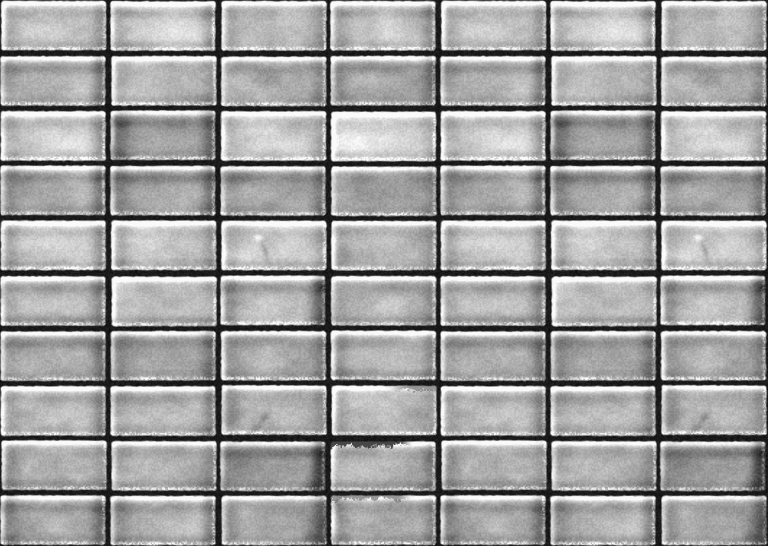
Write a WebGL 2 fragment shader that draws this texture.

```glsl
#version 300 es
precision highp float;
// Wall of glazed grey tiles in a straight grid with dark joints.
// Each tile is a rounded box with bright bevels, a mottled body and its own
// tone; tiles recur every four columns, and a few carry stains or chips.
#define GRID vec2(6.982, 9.93)      // tiles across and down
#define SHIFT vec2(0.0136, 0.03)    // grid offset, in tiles
#define HALF_TILE vec2(0.955, 0.450) // half size; one row is 1 high, 2 wide
#define CORNER 0.05
#define RECUR 4.0                   // columns before tiles recur
#define GROUT 0.10
#define TONE_SPREAD 0.13
#define BEVEL 0.06
#define MOTTLE 0.22
#define GRAIN 0.10
#define JOINT_BLUR 0.012

uniform vec2 u_resolution;
out vec4 outColor;

// mean tone of each course, from the top
const float COURSE_TONE[10] = float[10](0.78, 0.73, 0.82, 0.70, 0.78, 0.69, 0.69, 0.76, 0.66, 0.67);

float hash(vec2 p) {
    vec3 h = fract(vec3(p.xyx) * 0.1031);
    h += dot(h, h.yzx + 33.33);
    return fract((h.x + h.y) * h.z);
}

float noise(vec2 p) {
    vec2 i = floor(p), f = fract(p);
    f = f * f * (3.0 - 2.0 * f);
    return mix(mix(hash(i), hash(i + vec2(1, 0)), f.x),
               mix(hash(i + vec2(0, 1)), hash(i + vec2(1, 1)), f.x), f.y);
}

float fbm(vec2 p) {
    float sum = 0.0, amp = 0.5;
    for (int i = 0; i < 4; i++) {
        sum += amp * noise(p);
        p = p * 2.1 + 7.3;
        amp *= 0.5;
    }
    return sum / 0.9375;
}

float roundBox(vec2 p, vec2 b) {
    vec2 q = abs(p) - b + CORNER;
    return length(max(q, 0.0)) + min(max(q.x, q.y), 0.0) - CORNER;
}

float glow(float x, float width) { return exp(-x * x / (width * width)); }

// 1 inside the tile at the given column and row
float isTile(vec2 id, float col, float row) {
    return step(abs(id.x - col) + abs(id.y - row), 0.5);
}

// soft slanted spot
float spot(vec2 p, vec2 centre, vec2 size, float slant) {
    p -= centre;
    p.x += slant * p.y;
    return exp(-dot(p / size, p / size));
}

// marks that belong to single tiles, as a change of brightness
float stains(vec2 p, vec2 id, float mottle) {
    float s = 0.08 * isTile(id, 2.0, 5.0) - 0.17 * isTile(id, 1.0, 2.0);
    float bruise = spot(p, vec2(-0.25, 0.24), vec2(0.1, 0.17), 0.6);
    s -= 0.45 * isTile(id, 2.0, 7.0) * bruise * smoothstep(0.3, 0.7, mottle);
    s += isTile(id, 2.0, 4.0) * (0.25 * spot(p, vec2(-0.27, -0.15), vec2(0.09, 0.06), 0.0)
        - 0.16 * spot(p, vec2(-0.15, 0.1), vec2(0.05, 0.2), -0.3));
    float shaded = isTile(id, 2.0, 5.0) + isTile(id, 2.0, 8.0) + isTile(id, 2.0, 9.0);
    return s - 0.18 * shaded * smoothstep(0.5, 0.9, p.x + 0.25 * p.y);
}

void main() {
    vec2 uv = gl_FragCoord.xy / u_resolution;
    vec2 grid = vec2(uv.x, 1.0 - uv.y) * GRID + SHIFT; // rows count downwards
    vec2 id = floor(grid);
    vec2 p = (fract(grid) - 0.5) * vec2(2.0, 1.0);
    float px = GRID.y / u_resolution.y;
    float row = id.y;
    id.x = mod(id.x, RECUR);
    vec2 seed = id * vec2(17.3, 11.7) + 3.0;
    float pick = hash(seed), pick2 = hash(seed + 5.1), pick3 = hash(seed + 9.4);

    // slightly uneven outline
    vec2 q = p + (vec2(pick2, pick3) - 0.5) * 0.025;
    float fine = noise((p + seed) * 38.0);
    float d = roundBox(q, HALF_TILE) + (noise((p + seed) * 16.0) - 0.5) * 0.016;
    float top = q.y + HALF_TILE.y, bottom = HALF_TILE.y - q.y;
    float left = q.x + HALF_TILE.x, right = HALF_TILE.x - q.x;

    // mottled body with its own tone, darker towards the rim
    float mottle = fbm((p + seed) * vec2(2.0, 3.2));
    float tone = COURSE_TONE[int(clamp(row, 0.0, 9.0))] + (pick - 0.5) * TONE_SPREAD;
    tone += (mottle - 0.5) * MOTTLE + (fine - 0.5) * GRAIN;
    tone += (pick2 - 0.6) * 0.10 * p.x + 0.05 * q.y;
    tone -= 0.10 * glow(top - 0.22, 0.10) * (0.3 + pick2);
    tone -= 0.16 * glow(left - 0.18, 0.17) * pick3;
    tone -= 0.20 * glow(right - 0.08, 0.17) * (0.3 + pick2);
    tone -= 0.12 * glow(bottom - 0.09, 0.10) * (0.3 + pick);
    tone += stains(p, id, mottle);

    // bright bevels of uneven strength, grainy on the right and the bottom
    float speckle = 0.3 + 0.7 * smoothstep(0.2, 0.8, fine);
    float uneven = 0.55 + 0.8 * noise((p + seed) * 3.0 + 4.0);
    float shine = 0.34 * glow(top - 0.035, BEVEL) + 0.06 * glow(top, 0.2);
    shine += 0.24 * uneven * glow(left - 0.03, BEVEL);
    shine += 0.26 * uneven * speckle * glow(right - 0.035, 0.03);
    shine += 0.26 * uneven * speckle * glow(bottom - 0.035, 0.035);
    tone = min(tone + shine, 0.98);

    // chipped upper edges in one column
    float chips = step(7.0, row) * step(2.5, id.x);
    float chipSide = row < 7.5 ? smoothstep(0.0, 0.5, p.x) : smoothstep(0.55, 0.25, p.x);
    float ragged = 0.16 * fbm(vec2(p.x * 8.0, row * 3.0)) + 0.08 * (fine - 0.5);
    float chip = chips * chipSide * smoothstep(0.03, -0.03, top - ragged);
    tone = mix(tone, 0.2, chip * (row > 7.5 && row < 8.5 ? 0.9 : 0.5));

    // dark joints with a narrow soft edge
    float grout = GROUT + 0.08 * (fine - 0.5);
    float soft = JOINT_BLUR + px * 0.5;
    outColor = vec4(vec3(mix(grout, tone, smoothstep(soft, -soft, d))), 1.0);
}
```
